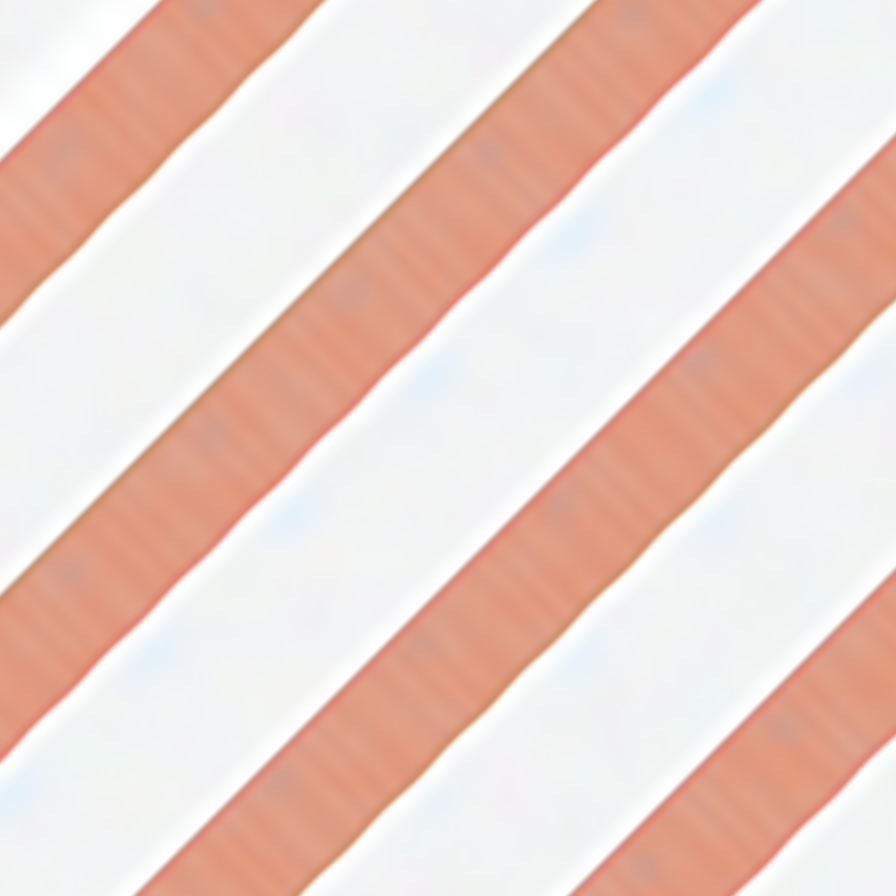
Reproduce this pattern procedurally as a WebGL 1 fragment shader.

```glsl
precision mediump float;
// Soft terracotta stripes rising to the right over a pale grey ground.
// A folded diagonal coordinate makes the stripes; white halos, tinted rims,
// repeating smudges and layered sines give the worn, slightly blurred print.

uniform vec2 u_resolution;

#define STRIPE_PERIOD 0.485
#define STRIPE_WIDTH 0.186
#define FIRST_CENTRE 0.272
#define EDGE_BLUR 0.006
#define HALO_REACH 0.032
#define SMUDGE_PERIOD 0.3125
#define SMUDGE_PHASE 0.065
#define GROUND vec3(0.948, 0.955, 0.956)
#define CLAY vec3(0.878, 0.612, 0.513)
#define RED_RIM vec3(0.860, 0.455, 0.420)
#define BROWN_RIM vec3(0.760, 0.520, 0.350)

const float TAU = 6.2831853;

// Smooth mottling from crossed, bent sine layers, roughly -1 to 1.
float mottle(vec2 p) {
  float sum = 0.0;
  float weight = 0.5;
  for (int i = 0; i < 4; i++) {
    sum += weight * sin(p.x + 1.3 * sin(p.y)) * cos(p.y + 0.9 * sin(p.x * 0.7));
    p = mat2(1.28, 1.21, -1.21, 1.28) * p + 2.7;
    weight *= 0.6;
  }
  return sum;
}

// Soft spots spaced along a stripe, at one offset across it.
float smudges(float along, float across, vec2 size) {
  float cell = (fract(along / SMUDGE_PERIOD + 0.5) - 0.5) * SMUDGE_PERIOD;
  vec2 q = vec2(cell, across) / size;
  return exp(-dot(q, q));
}

// 1.0 when the stripe index equals the wanted one.
float isStripe(float index, float wanted) {
  return 1.0 - step(0.5, abs(index - wanted));
}

vec3 groundColour(vec2 uv, float along, float d, float gap, float index) {
  vec3 tint = vec3(mottle(uv * 19.0), mottle(uv * 23.0 + 4.0), mottle(uv * 21.0 + 9.0));
  vec3 colour = GROUND + 0.014 * tint;

  // Cool smudges under the two middle stripes, staggered by half a step.
  float shift = SMUDGE_PHASE + 0.5 * SMUDGE_PERIOD * isStripe(index, 2.0);
  float strength = isStripe(index, 1.0) + 0.6 * isStripe(index, 2.0);
  float spot = smudges(along - shift, d - 0.5 * STRIPE_WIDTH - 0.052, vec2(0.055, 0.032));
  colour = mix(colour, vec3(0.89, 0.95, 0.995), 0.8 * strength * spot);

  // White halo beside each edge, broadest above the first stripe.
  float broad = isStripe(index, 0.0) * step(d, 0.0);
  float reach = HALO_REACH * (1.0 + 1.8 * broad);
  float halo = 1.0 - smoothstep(0.25 * reach, 1.3 * reach, gap);
  halo *= 0.9 + 0.1 * sin(along * TAU / SMUDGE_PERIOD * 4.0);
  return mix(colour, vec3(0.996, 1.0, 0.998), halo);
}

vec3 stripeColour(vec2 uv, float along, float d, float gap, float index) {
  // Broad warm and pink patches, with faint threads across the stripe.
  float patches = mottle(uv * 27.0 + index * 3.0);
  float threads = sin(along * 115.0 + 1.5 * sin(along * 31.0 + index));
  vec3 colour = CLAY + patches * vec3(0.012, -0.025, -0.045);
  colour += threads * vec3(0.007, 0.010, 0.006);

  // Dull mauve smudges, staggered on the first stripe.
  float shift = SMUDGE_PHASE + 0.5 * SMUDGE_PERIOD * isStripe(index, 0.0);
  float offset = mix(-0.038, -0.055, isStripe(index, 2.0));
  float spot = smudges(along - shift, d - offset, vec2(0.030, 0.025));
  colour = mix(colour, vec3(0.80, 0.62, 0.58), 0.65 * spot);

  // Red or brown rim, depending on the stripe and its side.
  float lower = step(0.0, d);
  float brownAbove = isStripe(index, 1.0);
  float brownBelow = max(isStripe(index, 0.0), isStripe(index, 2.0));
  vec3 rimColour = mix(RED_RIM, BROWN_RIM, mix(brownAbove, brownBelow, lower));
  float rim = smoothstep(-0.021, -0.002, gap);
  return mix(colour, rimColour, 0.62 * rim);
}

void main() {
  vec2 uv = gl_FragCoord.xy / u_resolution;
  float across = uv.x + 1.0 - uv.y;
  float along = uv.x + uv.y - 1.0;

  // Signed offset from the nearest stripe centre, and distance past its edge.
  float index = floor((across - FIRST_CENTRE) / STRIPE_PERIOD + 0.5);
  float d = across - FIRST_CENTRE - index * STRIPE_PERIOD;
  float wobble = sin(along * TAU / SMUDGE_PERIOD * 2.0 + index);
  float gap = abs(d) - 0.5 * STRIPE_WIDTH + 0.0015 * wobble * step(0.0, d);

  float blur = max(EDGE_BLUR, 1.5 / min(u_resolution.x, u_resolution.y));
  float ink = 1.0 - smoothstep(-blur, blur, gap);
  vec3 ground = groundColour(uv, along, d, gap, index);
  vec3 stripe = stripeColour(uv, along, d, gap, index);

  gl_FragColor = vec4(mix(ground, stripe, ink), 1.0);
}
```
